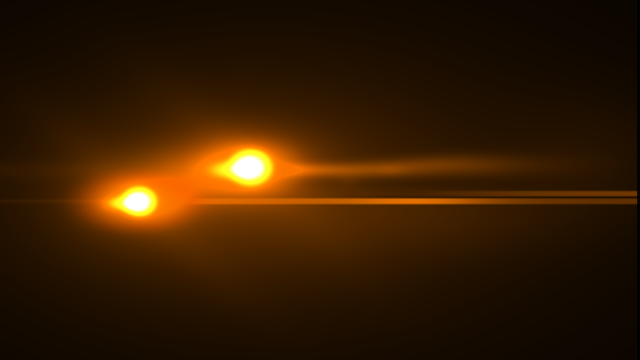
Reproduce this background procedurally as a Shadertoy shader.

```glsl
// Two amber lamps glowing in the dark, with light trails running to the right.
// Gaussian glows, teardrop cores and thin bars add up to one light energy,
// which a warm ramp turns from brown through orange and yellow to white.

// Soft elliptical glow with the given half sizes.
float glow(vec2 p, vec2 centre, vec2 size) {
    vec2 q = (p - centre) / size;
    return exp(-dot(q, q));
}

// Flat-topped ellipse with a short falloff.
float core(vec2 p, vec2 centre, vec2 size) {
    vec2 q = (p - centre) / size;
    float d = dot(q, q);
    return exp(-d * d);
}

// Teardrop lamp: a round head with a tapered tail to the left.
float lamp(vec2 p, vec2 centre, float r) {
    float head = core(p, centre, vec2(1.0, 0.85) * r);
    float hot = glow(p, centre - vec2(0.1, 0.0) * r, vec2(0.75, 0.62) * r);
    float tail = glow(p, centre - vec2(1.15, 0.12) * r, vec2(0.95, 0.42) * r);
    return 0.75 * head + 1.1 * hot + 0.55 * tail;
}

// Horizontal bar with smoothed edges.
float bar(float y, float centre, float halfWidth) {
    return smoothstep(halfWidth + 0.004, halfWidth - 0.004, abs(y - centre));
}

// Faint diagonal shaft of light through a point.
float shaft(vec2 p, vec2 origin, vec2 dir, float width) {
    vec2 q = p - origin;
    dir = normalize(dir);
    float across = (q.x * dir.y - q.y * dir.x) / width;
    float along = dot(q, dir) / 0.36;
    return exp(-across * across - along * along);
}

// Warm ramp from light energy to colour.
vec3 warmRamp(float e) {
    float green = 0.49 * min(e, 1.0) + 0.51 * smoothstep(0.98, 1.6, e);
    float blue = 0.15 * smoothstep(1.1, 1.7, e) + 0.85 * smoothstep(1.7, 2.4, e);
    return vec3(min(e, 1.0), green, blue);
}

void mainImage(out vec4 fragColor, in vec2 fragCoord) {
    vec2 p = fragCoord / iResolution.y;
    float edge = iResolution.x / iResolution.y;
    vec2 upper = vec2(0.698, 0.535);
    vec2 lower = vec2(0.388, 0.440);

    // Ambient haze
    float e = 0.035;
    e += 0.16 * glow(p, vec2(0.76, 0.47), vec2(0.85, 0.46));
    e += 0.20 * glow(p, vec2(0.60, 0.47), vec2(0.46, 0.22));
    e += 0.08 * glow(p, vec2(1.22, 0.40), vec2(0.36, 0.11));
    e += 0.06 * glow(p, vec2(1.65, 0.56), vec2(0.25, 0.17));

    // Diagonal shafts
    e += 0.05 * shaft(p, lower, vec2(1.0, -0.9), 0.06);
    e += 0.05 * shaft(p, upper, vec2(1.0, -0.9), 0.07);

    // Lamp halos
    float upperHalo = glow(p, upper - vec2(0.02, 0.0), vec2(0.165, 0.088));
    float lowerHalo = core(p, lower - vec2(0.005, 0.002), vec2(0.162, 0.075));
    e += 0.55 * upperHalo + 0.42 * lowerHalo;
    e += 0.22 * glow(p, lower, vec2(0.17, 0.10));
    e += 0.22 * core(p, upper, vec2(0.14, 0.075));
    e += 0.28 * glow(p, vec2(0.52, 0.505), vec2(0.17, 0.07));

    // Hazy upper trail, rising slightly and widening to the right
    float trailY = 0.528 + 0.014 * smoothstep(0.95, 1.3, p.x);
    float trailWidth = mix(0.017, 0.030, smoothstep(0.75, 1.4, p.x));
    float trail = exp(-pow((p.y - trailY) / trailWidth, 2.0));
    float trailFade = smoothstep(0.68, 0.82, p.x) * (1.0 - smoothstep(0.80, 1.8, p.x));
    e += trail * (0.34 * trailFade + 0.05 * exp(-pow((p.x - 1.28) / 0.15, 2.0)));
    e += 0.07 * glow(p, vec2(1.09, 0.527), vec2(0.04, 0.014));
    e += 0.05 * glow(p, vec2(0.97, 0.495), vec2(0.03, 0.018));

    // Shade between the trails
    e *= 1.0 - 0.15 * glow(p, vec2(1.15, 0.490), vec2(0.32, 0.018));
    e *= 1.0 - 0.4 * bar(p.y, 0.4515, 0.004) * smoothstep(0.9, 1.2, p.x);

    // Sharp lower trails
    float mainLight = mix(0.82, 0.36, smoothstep(0.4, 1.7, p.x))
        + 0.32 * exp(-pow((p.x - 1.17) / 0.18, 2.0));
    float started = smoothstep(0.36, 0.45, p.x);
    e = mix(e, max(e, mainLight + 0.15 * e), bar(p.y, 0.441, 0.008) * started);
    float sideLight = mix(0.22, 0.43, smoothstep(0.9, 1.7, p.x));
    e = mix(e, max(e, sideLight), bar(p.y, 0.462, 0.0075) * smoothstep(0.82, 1.1, p.x));

    // Faint streaks to the left
    float leftFade = 1.0 - smoothstep(0.2, 0.4, p.x);
    e += 0.05 * leftFade * exp(-pow((p.y - 0.441) / 0.006, 2.0));
    e += 0.04 * leftFade * exp(-pow((p.y - 0.527) / 0.025, 2.0));

    // Lamp bodies, over halos held just below the yellow range
    e = min(e, 0.98);
    e += lamp(p, upper, 0.056) + lamp(p, lower, 0.046);

    // Redder halo rims and the dark right border
    vec3 colour = warmRamp(e);
    float rim = 4.0 * lowerHalo * (1.0 - lowerHalo) + 2.0 * upperHalo * (1.0 - upperHalo);
    colour.g *= 1.0 - 0.12 * rim * (1.0 - smoothstep(0.95, 1.3, e));
    colour *= 1.0 - 0.9 * smoothstep(edge - 0.010, edge - 0.006, p.x);
    fragColor = vec4(colour, 1.0);
}
```
